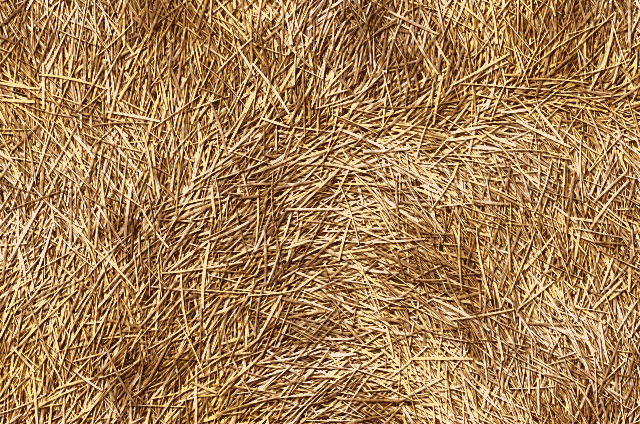
Write a Shadertoy shader that draws this texture.

```glsl
// Sunlit straw bale: layered stalks that follow a swirling lay direction.

vec4 hash4(vec3 p) {
    vec4 q = fract(p.xyzx * vec4(0.1031, 0.1030, 0.0973, 0.1099));
    q += dot(q, q.wzxy + 33.33);
    return fract((q.xxyz + q.yzzw) * q.zywx);
}

float gradientNoise(vec2 p) {
    vec2 cell = floor(p), f = p - cell;
    vec2 blend = f * f * f * (f * (f * 6.0 - 15.0) + 10.0);
    vec4 corner;
    for (int k = 0; k < 4; k++) {
        vec2 o = vec2(k & 1, k >> 1);
        vec2 gradient = hash4(vec3(cell + o, 7.0)).xy * 2.0 - 1.0;
        corner[k] = dot(gradient, f - o);
    }
    vec2 rows = mix(corner.xz, corner.yw, blend.x);
    return mix(rows.x, rows.y, blend.y) * 1.5;
}

// Arched in the middle, leaning at the left, upright along the top
float layAngle(vec2 p) {
    float arch = -1.35 * tanh((p.x - 0.8) * 2.9);
    float lean = 0.85 * smoothstep(0.35, 0.65, p.y) * (1.0 - smoothstep(0.2, 0.55, p.x));
    float angle = mix(arch + lean, 1.65, smoothstep(0.57, 0.93, p.y + 0.05 * sin(p.x * 13.0)));
    return angle + 0.3 * sin(p.x * 12.0 + 5.0 * p.y) * sin(p.y * 14.0 - 3.0 * p.x);
}

// Dark gaps to bleached stalks, in even steps
vec3 strawColor(float tone) {
    vec3 ramp[6] = vec3[6](
        vec3(0.19, 0.07, 0.02), vec3(0.38, 0.21, 0.09), vec3(0.53, 0.35, 0.17),
        vec3(0.69, 0.51, 0.30), vec3(0.84, 0.67, 0.45), vec3(0.98, 0.90, 0.72));
    float t = clamp(tone, 0.0, 1.0) * 5.0;
    int i = min(int(t), 4);
    return mix(ramp[i], ramp[i + 1], t - float(i));
}

void mainImage(out vec4 fragColor, in vec2 fragCoord) {
    vec2 p = fragCoord / iResolution.y;
    float soft = max(0.6 / iResolution.y, 0.0007);
    float tone = 0.3 + 0.3 * gradientNoise(p * 60.0);
    float gold = 0.8;

    const int LAYERS = 34;
    for (int n = 0; n < LAYERS; n++) {
        float layer = float(n);
        float height = layer / float(LAYERS - 1);
        float size = mix(0.055, 0.092, height * height);
        vec2 shift = hash4(vec3(layer, 3.0, 11.0)).xy + 8.0;
        vec2 home = floor(p / size + shift);

        for (int k = 0; k < 9; k++) {
            vec2 id = home + vec2(k % 3, k / 3) - 1.0;
            vec4 place = hash4(vec3(id, layer + 1.0));
            vec4 kind = hash4(vec3(id, layer + 61.0));

            // Stalk frame: x along, y across with a slight bend
            vec2 center = (id + place.xy - shift) * size;
            float angle = layAngle(center) + (place.z + place.w - 1.0) * mix(0.85, 1.45, height);
            vec2 along = vec2(cos(angle), sin(angle));
            vec2 across = vec2(-along.y, along.x);
            vec2 d = p - center;
            vec2 q = vec2(dot(d, along), dot(d, across));
            q.y += (kind.w - 0.5) * 2.4 * q.x * q.x;
            float reach = size * mix(0.28, 0.93, kind.x);
            float halfWidth = mix(0.0012, 0.0037, kind.y * kind.y) * (1.0 - 0.3 * abs(q.x) / reach);
            if (abs(q.y) > 0.014 || abs(q.x) > reach + 0.006) continue;

            // Shadow thrown to the lower right
            vec2 toLight = vec2(-0.0024, 0.0032);
            vec2 s = abs(q + vec2(dot(toLight, along), dot(toLight, across)));
            float shadow = (1.0 - smoothstep(halfWidth * 0.6, halfWidth + 0.0027, s.y))
                         * (1.0 - smoothstep(reach - 0.004, reach + 0.001, s.x));
            tone *= 1.0 - 0.5 * shadow;

            // Rounded, mottled stalk lit from the upper left
            float cover = (1.0 - smoothstep(halfWidth - soft, halfWidth + soft, abs(q.y)))
                        * (1.0 - smoothstep(reach - 2.0 * soft, reach, abs(q.x)));
            float lit = dot(across, vec2(-0.57, 0.82)) * clamp(q.y / halfWidth, -1.0, 1.0);
            float mottle = sin(q.x * mix(60.0, 190.0, kind.w) + 40.0 * kind.x);
            float stalk = mix(0.50, 1.10, kind.z) + 0.14 * lit + 0.08 * height + 0.07 * mottle;
            tone = mix(tone, stalk, cover);
            gold = mix(gold, fract(kind.z * 7.0 + kind.w) * (1.0 - 0.4 * height), cover);
        }
    }

    // Broad hollows, fine chaff and harsh sun
    float hollow = gradientNoise(p * 4.0 + 5.0) + 0.7 * gradientNoise(p * 12.0);
    tone *= 1.0 + 0.34 * hollow;
    tone += 0.16 * gradientNoise(p * 130.0);
    tone = 0.59 + 1.3 * (tone - 0.56);

    // Warm golden stalks among paler grey-tan ones
    gold = clamp(gold + 0.5 * gradientNoise(p * 3.0 + 20.0), 0.0, 1.0);
    vec3 tint = mix(vec3(0.99, 1.0, 1.14), vec3(1.04, 0.99, 0.70), gold);
    fragColor = vec4(clamp(strawColor(tone) * tint, 0.0, 1.0), 1.0);
}
```
